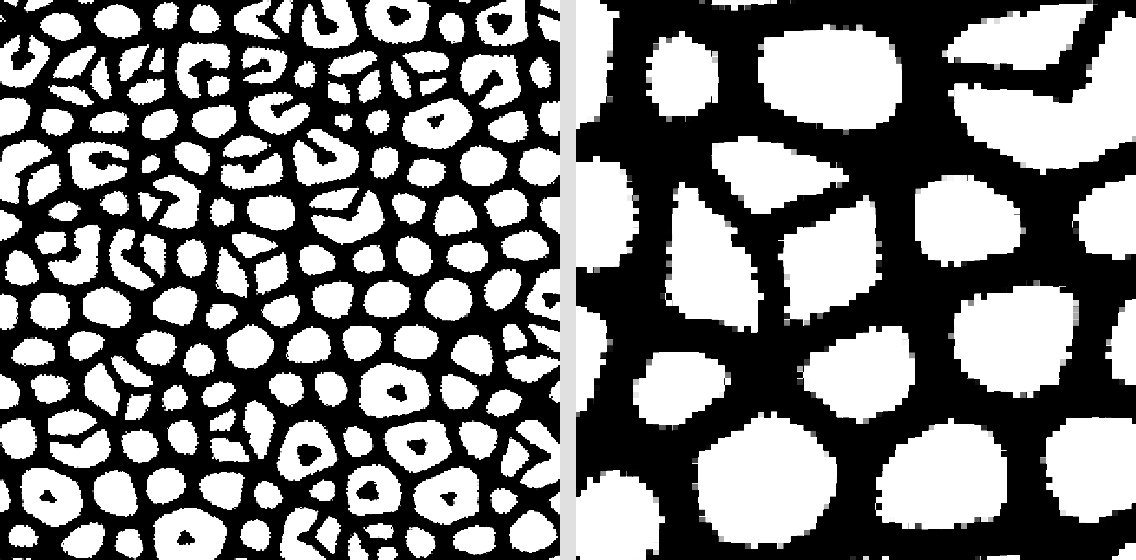
Left: the whole. Right: its middle third, enlarged.
Reproduce this pattern procedurally as a WebGL 2 fragment shader.

```glsl
#version 300 es
precision highp float;
// Leopard-like coat: packed white spots and broken rosettes on black, with stepped edges.

uniform vec2 u_resolution;
out vec4 outColor;

const vec3 GROUND_COLOR = vec3(0.0);
const vec3 SPOT_COLOR = vec3(1.0);
const vec2 GRID = vec2(10.0, 12.0);   // spots across and up the canvas
const float BLOCKS = 256.0;           // edge steps per canvas side
const float JITTER = 0.44;            // scatter of spot centres, in cells
const float HALF_GAP = 0.11;          // half the dark gap between spots
const float MAX_RADIUS = 0.50;        // limit for a plain spot
const float ROSETTE_GROWTH = 0.27;    // extra radius of a rosette
const float ROSETTE_PUSH = 0.15;      // how far a rosette shifts its neighbours
const float ROUNDNESS = 10.0;         // lower gives rounder spots
const float HOLE_RADIUS = 0.17;
const float NOTCH_WIDTH = 0.085;
const float RAGGEDNESS = 0.035;
const float EDGE_SOFTNESS = 0.004;

float hash(vec2 p, float seed) {
    return fract(sin(dot(p, vec2(127.1, 311.7)) + seed * 74.7) * 43758.5453);
}

float smoothMin(float a, float b, float k) {
    float h = max(k - abs(a - b), 0.0) / k;
    return min(a, b) - 0.25 * h * h * k;
}

// Snap to block centres, with a transition one pixel wide at each seam.
vec2 snapToBlocks(vec2 p, float pixelsPerBlock) {
    vec2 q = p * BLOCKS;
    vec2 seam = floor(q + 0.5);
    return (seam + clamp((q - seam) * pixelsPerBlock, -0.5, 0.5)) / BLOCKS;
}

// Rosettes are rare in the calm middle band.
bool isRosette(vec2 id) {
    float height = (id.y + 0.5) / GRID.y;
    float chance = mix(0.06, 0.40, smoothstep(0.06, 0.24, abs(height - 0.5)));
    return hash(id, 1.0) < chance;
}

vec2 scatteredCenter(vec2 id) {
    vec2 jitter = vec2(hash(id, 2.0), hash(id, 3.0)) - 0.5;
    return id + 0.5 + vec2(0.5 * mod(id.y, 2.0), 0.0) + JITTER * jitter;
}

vec2 spotCenter(vec2 id) {
    vec2 start = scatteredCenter(id);
    vec2 center = start;
    for (int y = -1; y <= 1; y++) {
        for (int x = -1; x <= 1; x++) {
            vec2 other = id + vec2(x, y);
            if ((x == 0 && y == 0) || !isRosette(other)) continue;
            vec2 away = start - scatteredCenter(other);
            float reach = length(away);
            center += ROSETTE_PUSH * away / max(reach, 0.1) * (1.0 - smoothstep(0.9, 1.6, reach));
        }
    }
    return center;
}

float spotGrowth(vec2 id) {
    float variation = 0.14 * (hash(id, 4.0) - 0.5);
    return variation + (isRosette(id) ? ROSETTE_GROWTH : 0.0);
}

// Signed distance to the hole of a rosette and its outward notches.
float rosetteCut(vec2 v, vec2 id) {
    float phase = 6.2832 * hash(id, 5.0);
    float wobble = 0.035 * sin(3.0 * atan(v.y, v.x) + phase);
    float cut = length(v) - HOLE_RADIUS * mix(0.7, 1.3, hash(id, 6.0)) - wobble;
    int notches = int(3.6 * hash(id, 7.0));
    for (int i = 0; i < notches; i++) {
        float angle = phase + 2.1 * float(i) + 0.8 * hash(id, 8.0 + float(i));
        vec2 along = vec2(cos(angle), sin(angle));
        float side = abs(dot(v, vec2(-along.y, along.x)));
        cut = min(cut, max(-dot(v, along), side - NOTCH_WIDTH));
    }
    return cut;
}

// Positive inside a spot: rounded cells of a weighted Voronoi diagram.
float coat(vec2 u) {
    vec2 home = floor(u);
    vec2 nearestId = home;
    vec2 nearestOffset = vec2(0.0);
    float nearest = 1e3;
    float total = 0.0;
    for (int y = -2; y <= 2; y++) {
        for (int x = -2; x <= 2; x++) {
            vec2 id = home + vec2(x, y);
            vec2 offset = u - spotCenter(id);
            float d = length(offset) - spotGrowth(id);
            total += exp(-ROUNDNESS * d);
            if (d < nearest) {
                nearest = d;
                nearestId = id;
                nearestOffset = offset;
            }
        }
    }
    // The radius limit acts as one more neighbour.
    float limit = 2.0 * (MAX_RADIUS + HALF_GAP) - nearest;
    float others = max(total - exp(-ROUNDNESS * nearest), 0.0) + exp(-ROUNDNESS * limit);
    float body = 0.5 * (-log(others) / ROUNDNESS - nearest) - HALF_GAP;
    if (isRosette(nearestId)) body = smoothMin(body, rosetteCut(nearestOffset, nearestId), 0.08);
    return body;
}

void main() {
    float side = min(u_resolution.x, u_resolution.y);
    vec2 p = gl_FragCoord.xy / side;
    vec2 u = snapToBlocks(p, side / BLOCKS) * GRID;
    u += 0.03 * sin(5.0 * u.yx + vec2(0.0, 1.7));
    float ragged = RAGGEDNESS * (hash(floor(p * BLOCKS), 12.0) - 0.5);
    float spot = smoothstep(-EDGE_SOFTNESS, EDGE_SOFTNESS, coat(u) + ragged);
    outColor = vec4(mix(GROUND_COLOR, SPOT_COLOR, spot), 1.0);
}
```
